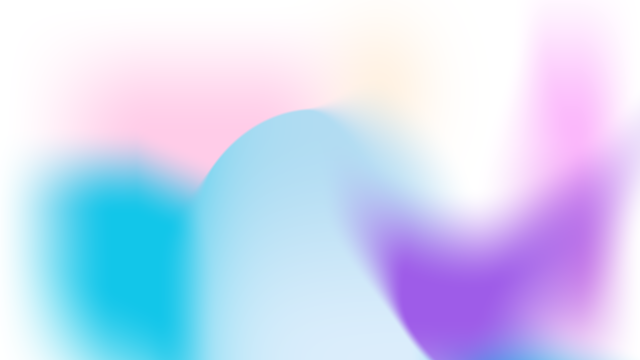
Give the GLSL for this background, as a WebGL 1 fragment shader.

```glsl
precision highp float;
// A soft flowing gradient: pink and peach haze, a cyan glow, a pale blue arch
// and a violet trough rising into a magenta column, all on white.
// Each part is a colour laid over the last through a smooth mask.

uniform vec2 u_resolution;

const vec3 WHITE = vec3(1.0);
const vec3 PINK = vec3(1.0, 0.80, 0.91);
const vec3 PEACH = vec3(1.0, 0.94, 0.87);
const vec3 CYAN = vec3(0.07, 0.775, 0.915);
const vec3 SKY = vec3(0.70, 0.865, 0.95);
const vec3 ICE = vec3(0.86, 0.93, 0.985);
const vec3 VIOLET = vec3(0.62, 0.36, 0.91);
const vec3 MAGENTA = vec3(0.985, 0.72, 0.985);
const vec3 ORCHID = vec3(0.82, 0.52, 0.91);

// Falls from one to zero between a and b.
float fall(float a, float b, float x) {
  return 1.0 - smoothstep(a, b, x);
}

// Soft step of half width w around zero.
float softEdge(float d, float w) {
  return smoothstep(-w, w, d);
}

float glow(vec2 p, vec2 centre, vec2 radius) {
  vec2 d = (p - centre) / radius;
  return exp(-dot(d, d));
}

float pinkMask(vec2 p) {
  float across = smoothstep(0.0, 0.42, p.x) * fall(0.70, 1.14, p.x);
  return across * fall(0.62, 1.0, p.y) * smoothstep(0.15, 0.5, p.y);
}

float cyanMask(vec2 p) {
  float top = p.y + 0.45 * max(p.x - 0.38, 0.0);
  float corner = smoothstep(-0.10, 0.36, p.y + 0.5 * p.x);
  return smoothstep(-0.03, 0.32, p.x) * fall(0.40, 0.65, top) * corner;
}

// Half ellipse on a vertical strip; crisp at upper left, soft elsewhere.
float archMask(vec2 p, vec2 centre, vec2 radius) {
  vec2 q = (p - centre) / radius;
  q.y = max(q.y, 0.0);
  float d = (1.0 - length(q)) * radius.x;
  float blur = 0.004 + 0.11 * smoothstep(0.85, 1.08, p.x)
             + 0.10 * fall(0.22, 0.54, p.y) * fall(0.7, 0.9, p.x);
  return softEdge(d, blur);
}

vec3 archColour(vec2 p) {
  float ramp = 1.0 - exp(-pow(max(p.x - 0.435, 0.0) / 0.127, 1.2));
  vec3 pale = mix(ICE, SKY, smoothstep(0.0, 0.65, p.y));
  return mix(CYAN, pale, ramp);
}

float columnMask(vec2 p) {
  float spread = mix(0.16, 0.055, smoothstep(0.45, 0.9, p.y));
  float across = softEdge(p.x - 1.475, spread) * fall(1.60, 1.79, p.x);
  return across * fall(0.62, 1.10, p.y) * smoothstep(-0.15, 0.30, p.y);
}

// Curved left edge that sharpens downwards, under a bowl-shaped top.
float troughMask(vec2 p) {
  float leftEdge = 1.0 + 0.197 * exp(-p.y / 0.2);
  float blur = mix(0.018, 0.13, smoothstep(0.08, 0.42, p.y));
  float bowl = p.y - 1.25 * (p.x - 1.3) * (p.x - 1.3);
  float right = p.x - 0.5 * (p.y - 0.25);
  return softEdge(p.x - leftEdge, blur) * fall(0.19, 0.48, bowl)
       * fall(1.38, 1.74, right) * smoothstep(-0.25, 0.12, p.y);
}

void main() {
  // Height runs from 0 to 1, width from 0 to 16/9.
  vec2 p = gl_FragCoord.xy / u_resolution * vec2(16.0 / 9.0, 1.0);

  // Warm haze
  vec3 colour = mix(WHITE, PINK, pinkMask(p));
  colour = mix(colour, PEACH, 0.85 * glow(p, vec2(1.06, 0.745), vec2(0.15, 0.20)));

  // Cyan glow and blue arch
  colour = mix(colour, CYAN, cyanMask(p));
  float arch = archMask(p, vec2(0.875, 0.236), vec2(0.375, 0.461));
  colour = mix(colour, archColour(p), arch);

  // Magenta column and violet trough
  vec3 column = mix(ORCHID, MAGENTA, smoothstep(0.30, 0.62, p.y));
  colour = mix(colour, column, columnMask(p));
  colour = mix(colour, VIOLET, troughMask(p));

  gl_FragColor = vec4(colour, 1.0);
}
```
